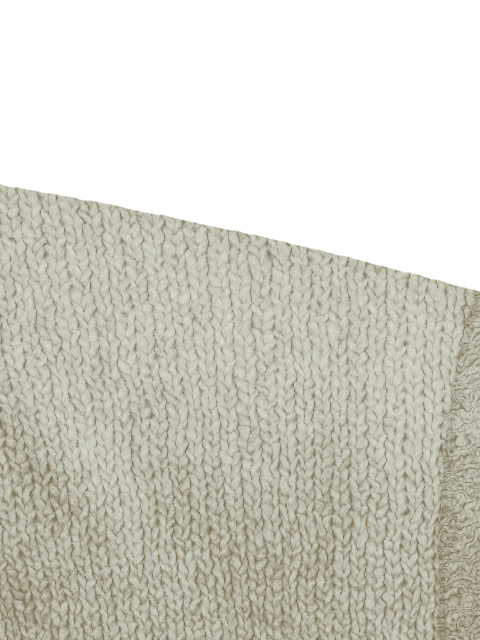
A Shadertoy shader for this texture:

```glsl
float hash(vec2 p) {
    vec3 q = fract(p.xyx * 0.1031);
    q += dot(q, q.yzx + 33.33);
    return fract((q.x + q.y) * q.z);
}

float noise(vec2 p) {
    vec2 cell = floor(p), f = fract(p);
    f = f * f * (3.0 - 2.0 * f);
    return mix(mix(hash(cell), hash(cell + vec2(1, 0)), f.x),
               mix(hash(cell + vec2(0, 1)), hash(cell + vec2(1, 1)), f.x), f.y);
}

// Height of a knit V: x counts columns, y counts rows
float knit(vec2 q) {
    float column = floor(q.x);
    float side = fract(q.x) - 0.5;
    float across = abs(side) * 2.0;
    float leg = step(0.0, side);
    float row = q.y - across * 0.7 + hash(vec2(column, 7.0)) * 0.5 + leg * 0.3;
    float along = fract(row);
    float id = hash(vec2(column * 2.0 + leg, floor(row)));

    // Grooves break into beads where neighbouring loops meet
    float bead = 0.45 + 0.55 * cos(6.2832 * (along - 0.05));
    float outer = pow(across, 5.0) * (0.5 + 0.55 * bead);
    float inner = pow(1.0 - across, 5.0) * (0.3 + 0.45 * bead);
    float strand = sqrt(sin(3.14159 * along));
    float ply = noise(vec2(across * 3.0 + column * 9.0 + leg * 4.0, row * 5.0 + across * 2.0)) - 0.5;
    return (1.0 - outer - inner) * mix(0.52 + 0.2 * id, 1.0, strand) + ply * 0.3 + (id - 0.5) * 0.16;
}

// Soft ridge along a slanted line, faded away from its centre
float fold(vec2 p, vec2 centre, float angle, vec2 size) {
    vec2 d = p - centre;
    float c = cos(angle), s = sin(angle);
    d = vec2(c * d.x + s * d.y, c * d.y - s * d.x) / size;
    return exp(-dot(d, d));
}

void mainImage(out vec4 fragColor, in vec2 fragCoord) {
    vec2 p = fragCoord / iResolution.y;
    p.x += 0.375 - 0.5 * iResolution.x / iResolution.y;
    float pixel = 1.0 / iResolution.y;

    // Columns fan out towards the top; loops wobble slightly
    vec2 wander = vec2(noise(p * 14.0), noise(p * 14.0 + 40.0)) - 0.5;
    vec2 wobble = vec2(noise(p * 75.0 + 9.0), noise(p * 75.0 + 70.0)) - 0.5;
    float u = p.x + (p.y - 0.5) * (0.2 - 0.35 * p.x);
    vec2 body = vec2(u * 33.0, (p.y - 0.05 * p.x) * 54.0);
    float height = knit(body + wander * vec2(0.4, 0.6) + wobble * vec2(0.28, 0.4));

    // Rough cross-wise knit beyond the seam
    float seam = 0.685 + 0.33 * pow(max(p.y - 0.13, 0.0), 2.0)
               + 0.006 * (noise(vec2(p.y * 60.0, 3.0)) - 0.5);
    float beyond = p.x - seam;
    float cuff = knit(vec2((p.y - beyond * 0.3) * 46.0, beyond * 58.0) + wander + wobble * 1.3);
    float inCuff = smoothstep(-0.003, 0.003, beyond);
    height = mix(height, cuff * 0.8 + 0.07, inCuff);

    // Broad light and folds
    float shade = -0.03 - 0.12 * smoothstep(0.4, 0.0, p.y);
    shade += 0.08 * fold(p, vec2(0.36, 0.5), -0.3, vec2(0.4, 0.13));
    shade += 0.08 * fold(p, vec2(0.63, 0.4), 1.4, vec2(0.2, 0.05));
    shade += 0.11 * fold(p, vec2(0.15, 0.27), -1.05, vec2(0.16, 0.04));
    shade -= 0.15 * fold(p, vec2(0.05, 0.27), -0.9, vec2(0.17, 0.05));
    shade -= 0.12 * fold(p, vec2(0.03, 0.07), -0.8, vec2(0.12, 0.06));
    shade -= 0.06 * fold(p, vec2(0.3, 0.2), -0.9, vec2(0.18, 0.07));
    shade -= 0.07 * fold(p, vec2(0.5, 0.2), 1.2, vec2(0.25, 0.08));
    shade -= 0.14 * exp(-pow((beyond - 0.003) / 0.009, 2.0)) + 0.05 * inCuff;

    // Fuzzy fibres running both ways, and fine grain
    float fibre = noise(vec2(p.x + p.y * 0.6, p.y - p.x * 0.6) * vec2(380.0, 170.0))
                + noise(vec2(p.x - p.y * 0.6, p.y + p.x * 0.6) * vec2(380.0, 170.0) + 50.0) - 1.0;
    float grain = noise(p * 500.0) - 0.5;
    float tone = 0.1 + 0.6 * height + shade + 0.17 * fibre + 0.09 * grain;

    // Upper outline
    float outline = 0.711 - 0.17 * p.x - 0.07 * p.x * p.x
                  + 0.002 * (noise(vec2(p.x * 70.0, 1.0)) - 0.5);
    float depth = outline - p.y;
    tone -= 0.07 * exp(-max(depth, 0.0) / 0.015);

    vec3 wool = mix(vec3(0.5, 0.46, 0.35), vec3(0.75, 0.75, 0.69), clamp(tone * 2.0, 0.0, 1.0));
    wool = mix(wool, vec3(0.88, 0.88, 0.825), clamp(tone * 2.0 - 1.0, 0.0, 1.0));
    fragColor = vec4(mix(vec3(1.0), wool, smoothstep(-pixel, pixel, depth)), 1.0);
}
```
